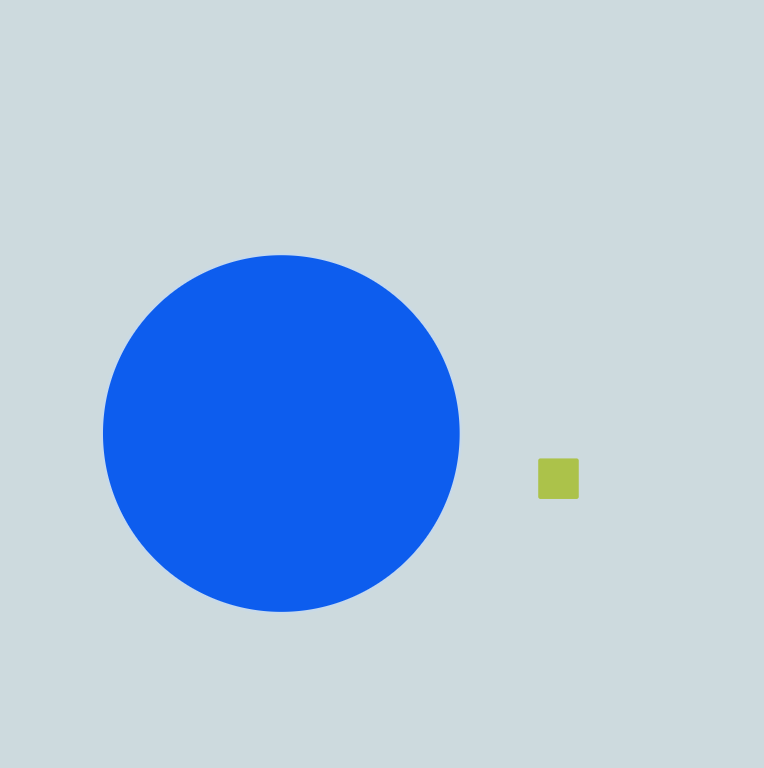
Give the GLSL for this background, as a Shadertoy shader.

```glsl
// Flat blue disc and a small green rounded square on a pale grey-blue ground.

#define DISC_CENTER vec2(0.3663, 0.4355)
#define DISC_RADIUS 0.2322
#define FRINGE_WIDTH 0.005
#define SQUARE_CENTER vec2(0.7272, 0.3767)
#define SQUARE_HALF 0.0264
#define SQUARE_ROUNDING 0.003
#define GROUND_COLOR vec3(0.804, 0.855, 0.871)
#define FRINGE_COLOR vec3(0.76, 0.85, 0.96)
#define DISC_COLOR vec3(0.05, 0.363, 0.932)
#define SQUARE_COLOR vec3(0.675, 0.760, 0.290)

float discDistance(vec2 p, float radius) {
    return length(p) - radius;
}

float roundedSquareDistance(vec2 p, float halfSize, float rounding) {
    vec2 q = abs(p) - halfSize + rounding;
    return length(max(q, 0.0)) + min(max(q.x, q.y), 0.0) - rounding;
}

// Coverage of a shape, smoothed across one pixel
float coverage(float dist, float pixel) {
    return clamp(0.5 - dist / pixel, 0.0, 1.0);
}

void mainImage(out vec4 fragColor, in vec2 fragCoord) {
    // Canvas height is one unit
    vec2 p = fragCoord / iResolution.y;
    float pixel = 1.0 / iResolution.y;

    float disc = discDistance(p - DISC_CENTER, DISC_RADIUS);
    float square = roundedSquareDistance(p - SQUARE_CENTER, SQUARE_HALF, SQUARE_ROUNDING);

    // Ground with a faint blue fringe around the disc
    float fringe = 1.0 - smoothstep(0.0, FRINGE_WIDTH, disc);
    vec3 color = mix(GROUND_COLOR, FRINGE_COLOR, 0.7 * fringe);

    // Shapes
    color = mix(color, DISC_COLOR, coverage(disc, pixel));
    color = mix(color, SQUARE_COLOR, coverage(square, pixel));

    fragColor = vec4(color, 1.0);
}
```
